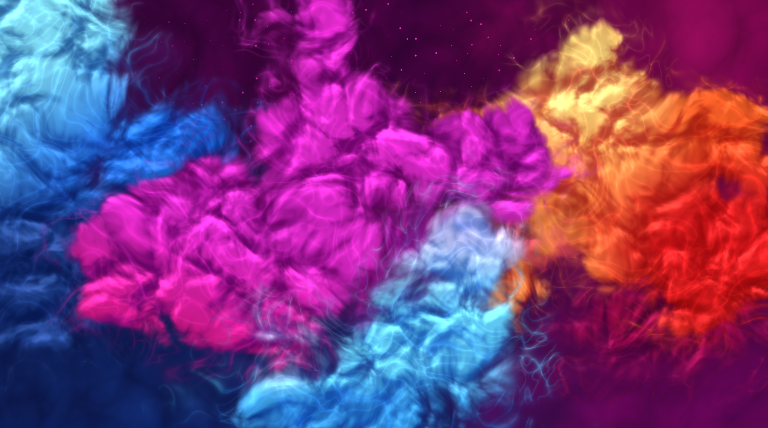
Give the GLSL for this background, as a WebGL 1 fragment shader.

```glsl
precision highp float;

uniform vec2 u_resolution;

vec2 gradientAt(vec2 cell) {
  float angle = 6.2832 * fract(sin(dot(cell, vec2(127.1, 311.7))) * 43758.5);
  return vec2(cos(angle), sin(angle));
}

float noise(vec2 p) {
  vec2 i = floor(p), f = p - i;
  vec2 u = f * f * f * (f * (f * 6.0 - 15.0) + 10.0);
  vec2 e = vec2(1.0, 0.0);
  float low = mix(dot(gradientAt(i), f), dot(gradientAt(i + e), f - e), u.x);
  float high = mix(dot(gradientAt(i + e.yx), f - e.yx), dot(gradientAt(i + 1.0), f - 1.0), u.x);
  return mix(low, high, u.y);
}

vec2 swirl(vec2 p) {
  return vec2(noise(p), noise(p + vec2(31.7, 17.3)));
}

// Rounded lobes separated by creases, folded by two swirls
float billow(vec2 p) {
  p += 0.08 * swirl(p * 4.0);
  p += 0.03 * swirl(p * 11.0);
  float height = 0.0, amp = 1.0;
  p *= 6.0;
  for (int i = 0; i < 4; i++) {
    height += amp * abs(noise(p));
    p = mat2(1.6, 1.2, -1.2, 1.6) * p + 7.3;
    amp *= 0.46;
  }
  return height;
}

// Thin curling threads
float filaments(vec2 p) {
  vec2 s = p * 8.0 + 1.6 * swirl(p * 4.5) + 0.5 * swirl(p * 13.0);
  return pow(1.0 - abs(noise(s)), 14.0) + 0.7 * pow(1.0 - abs(noise(s * 2.3 + 5.0)), 12.0);
}

// Smooth union of the depth inside one more ellipse
float puff(float depth, vec2 p, vec2 center, vec2 radius) {
  float d = (1.0 - length((p - center) / radius)) * min(radius.x, radius.y);
  float k = max(0.05 - abs(depth - d), 0.0);
  return max(depth, d) + k * k * 5.0;
}

// Lit cloud of ink over the colour below
vec3 ink(vec3 below, float depth, vec2 p, vec3 shade, vec3 tint, float softness) {
  float h = billow(p);
  float light = h - billow(p + vec2(-0.008, 0.016));
  float body = depth + 0.11 * (h - 0.3);
  float thread = filaments(p);
  float cover = smoothstep(0.0, softness, body);
  cover = max(cover, 0.35 * thread * smoothstep(-0.06, 0.0, body));
  vec3 color = mix(shade, tint, smoothstep(-0.1, 0.55, h + 1.2 * light));
  color += (0.25 * tint + 0.12) * smoothstep(0.03, 0.3, light);
  color += 0.14 * (tint + 0.1) * (thread - 0.4);
  color *= 0.82 + 0.18 * smoothstep(0.0, 0.09, body);
  return mix(below, color, min(cover, 1.0));
}

// Scattered fine droplets
float droplets(vec2 p) {
  vec2 g = p * 26.0, cell = floor(g);
  float size = 0.12 * max(gradientAt(cell + 53.0).x - 0.5, 0.0);
  return 1.0 - smoothstep(size * 0.5, size + 0.03, length(g - cell - 0.5 - 0.28 * gradientAt(cell)));
}

void main() {
  vec2 p = gl_FragCoord.xy / u_resolution.y;
  vec2 q = p + 0.05 * swirl(p * 5.0) + 0.016 * swirl(p * 13.0);

  // Dark backdrop with faint smoke
  vec3 lower = mix(vec3(0.04, 0.08, 0.27), vec3(0.3, 0.02, 0.28), smoothstep(0.9, 1.5, p.x));
  vec3 upper = mix(vec3(0.18, 0.01, 0.19), vec3(0.36, 0.02, 0.23), smoothstep(0.9, 1.7, p.x));
  vec3 color = mix(lower, upper, smoothstep(0.15, 0.6, p.y));
  float smoke = billow(p * 0.8 + 4.0);
  color += smoke * mix(vec3(0.04, 0.12, 0.24), vec3(0.2, 0.0, 0.12), smoothstep(0.3, 1.1, p.x + 0.5 * p.y));
  float haze = puff(-1.0, q, vec2(1.62, 0.92), vec2(0.15, 0.16));
  haze = puff(haze, q, vec2(1.18, 0.93), vec2(0.13, 0.07));
  color = mix(color, vec3(0.6, 0.05, 0.36), smoothstep(-0.05, 0.15, haze) * (0.3 + smoke));
  float spray = smoothstep(0.6, 0.1, length((p - vec2(0.9, 0.84)) * vec2(0.8, 1.5)));
  color = mix(color, vec3(0.85, 0.2, 0.7), droplets(p) * spray);

  // Blue cloud, pale at the upper left
  float blue = puff(-1.0, q, vec2(0.1, 0.8), vec2(0.23, 0.38));
  blue = puff(blue, q, vec2(0.38, 0.65), vec2(0.24, 0.17));
  blue = puff(blue, q, vec2(0.1, 0.4), vec2(0.32, 0.26));
  vec3 blueTint = mix(vec3(0.1, 0.22, 0.5), vec3(0.13, 0.44, 0.9), smoothstep(0.42, 0.68, p.y));
  blueTint = mix(blueTint, vec3(0.5, 0.87, 0.97), smoothstep(0.42, 0.85, p.y - 0.7 * p.x));
  color = ink(color, blue, p + 2.0, blueTint * vec3(0.4, 0.52, 0.7), blueTint, 0.09);

  // Crimson underside and purple shadow between the clouds
  float crimson = puff(-1.0, q, vec2(1.56, 0.25), vec2(0.33, 0.17));
  color = ink(color, crimson, p + 9.0, vec3(0.3, 0.01, 0.2), vec3(0.66, 0.04, 0.3), 0.12);
  float shadow = puff(-1.0, q, vec2(0.92, 0.45), vec2(0.22, 0.25));
  shadow = puff(shadow, q, vec2(1.2, 0.52), vec2(0.2, 0.18));
  vec3 shadowTint = mix(vec3(0.52, 0.05, 0.5), vec3(0.8, 0.25, 0.33), smoothstep(0.98, 1.22, p.x));
  color = ink(color, shadow, p + 6.0, shadowTint * 0.55, shadowTint, 0.09);

  // Orange plume with a golden crest and red flank
  float fire = puff(-1.0, q, vec2(1.38, 0.67), vec2(0.25, 0.22));
  fire = puff(fire, q, vec2(1.36, 0.86), vec2(0.085, 0.12));
  fire = puff(fire, q, vec2(1.49, 0.48), vec2(0.2, 0.17));
  fire = puff(fire, q, vec2(1.67, 0.67), vec2(0.16, 0.13));
  fire = puff(fire, q, vec2(1.67, 0.4), vec2(0.22, 0.18));
  fire = puff(fire, q, vec2(1.22, 0.34), vec2(0.09, 0.09));
  fire = puff(fire, q, vec2(1.08, 0.7), vec2(0.11, 0.08));
  vec3 fireTint = mix(vec3(1.0, 0.53, 0.27), vec3(1.0, 0.84, 0.48), smoothstep(0.3, 0.05, length(p - vec2(1.35, 0.84))));
  fireTint = mix(fireTint, vec3(0.95, 0.36, 0.15), smoothstep(1.5, 1.65, p.x));
  float flank = smoothstep(0.37, 0.15, length((p - vec2(1.72, 0.38)) * vec2(0.9, 1.1)));
  fireTint = mix(fireTint, vec3(0.88, 0.12, 0.13), flank);
  color = ink(color, fire, p + 5.0, fireTint * vec3(0.78, 0.42, 0.5), fireTint, 0.045);

  // Magenta mass and its falling stream
  float rose = puff(-1.0, q, vec2(0.46, 0.43), vec2(0.23, 0.22));
  rose = puff(rose, q, vec2(0.29, 0.33), vec2(0.13, 0.13));
  rose = puff(rose, q, vec2(0.79, 0.67), vec2(0.2, 0.21));
  rose = puff(rose, q, vec2(0.72, 0.45), vec2(0.19, 0.2));
  rose = puff(rose, q, vec2(0.6, 0.24), vec2(0.2, 0.12));
  rose = puff(rose, q, vec2(0.75, 0.95), vec2(0.11, 0.24));
  rose = puff(rose, q, vec2(1.11, 0.62), vec2(0.22, 0.14));
  vec3 roseTint = mix(vec3(0.84, 0.1, 0.54), vec3(0.86, 0.16, 0.78), smoothstep(0.2, 0.55, p.y + 0.3 * p.x - 0.1));
  color = ink(color, rose, p, vec3(0.48, 0.03, 0.46), roseTint, 0.04);

  // Cyan swell rising into pale lilac
  float ice = puff(-1.0, q, vec2(1.0, 0.19), vec2(0.25, 0.17));
  ice = puff(ice, q, vec2(1.08, 0.4), vec2(0.15, 0.17));
  ice = puff(ice, q, vec2(0.83, 0.05), vec2(0.34, 0.14));
  ice = puff(ice, q, vec2(0.66, 0.22), vec2(0.14, 0.06));
  vec3 iceTint = mix(vec3(0.2, 0.58, 0.88), vec3(0.38, 0.8, 0.97), smoothstep(0.02, 0.18, p.y));
  float lilac = max(smoothstep(0.26, 0.48, p.y), smoothstep(0.17, 0.05, length(p - vec2(0.65, 0.23))));
  iceTint = mix(iceTint, vec3(0.8, 0.79, 1.0), lilac);
  color = ink(color, ice, p + 12.0, iceTint * vec3(0.4, 0.56, 0.8), iceTint, 0.08);

  gl_FragColor = vec4(color, 1.0);
}
```
